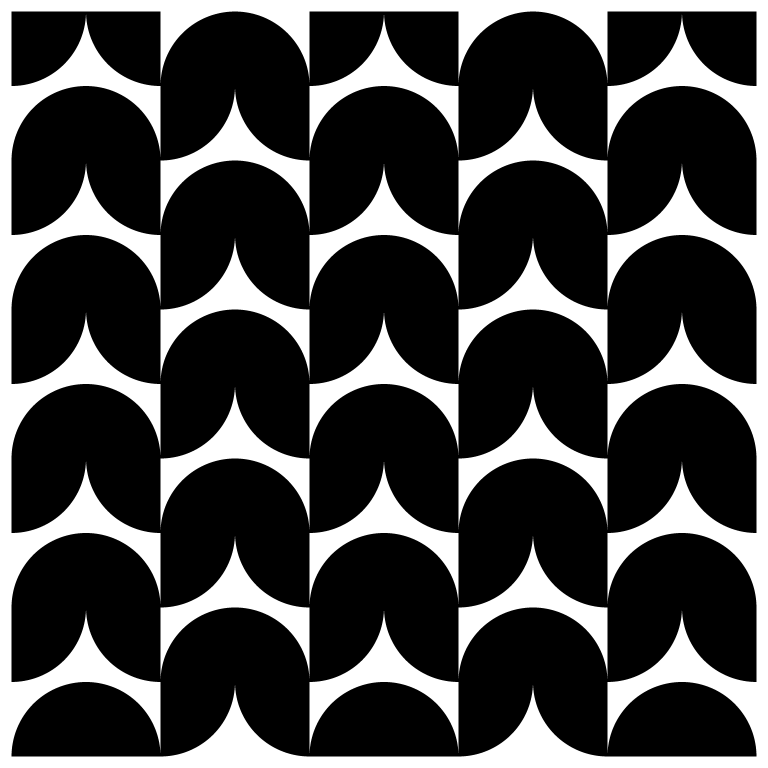
Give the GLSL for this pattern, as a three.js fragment shader.

```glsl
varying vec2 vUv;

// 1 inside a domed arch with two rounded feet, in a tile spanning -1 to 1
float archTile(vec2 p) {
  float centerX = p.y > 0.0 ? 0.0 : 1.0;
  return 1.0 - step(1.0, length(vec2(abs(p.x) - centerX, p.y)));
}

// Five columns of arches, alternate columns shifted by half a tile
float archField(vec2 uv) {
  vec2 p = (uv - 0.015) / 0.97 * 10.0;
  if (min(p.x, p.y) < 0.0 || max(p.x, p.y) > 10.0) return 0.0;
  float column = floor(p.x / 2.0);
  p.y += 1.0 - mod(column, 2.0);
  return archTile(mod(p, 2.0) - 1.0);
}

void main() {
  // Average a grid of samples over the pixel footprint to smooth the edges
  vec2 footprint = fwidth(vUv);
  float coverage = 0.0;
  for (int j = 0; j < 6; j++) {
    for (int i = 0; i < 6; i++) {
      vec2 offset = (vec2(float(i), float(j)) + 0.5) / 6.0 - 0.5;
      coverage += archField(vUv + offset * footprint) / 36.0;
    }
  }
  gl_FragColor = vec4(vec3(1.0 - coverage), 1.0);
}
```
